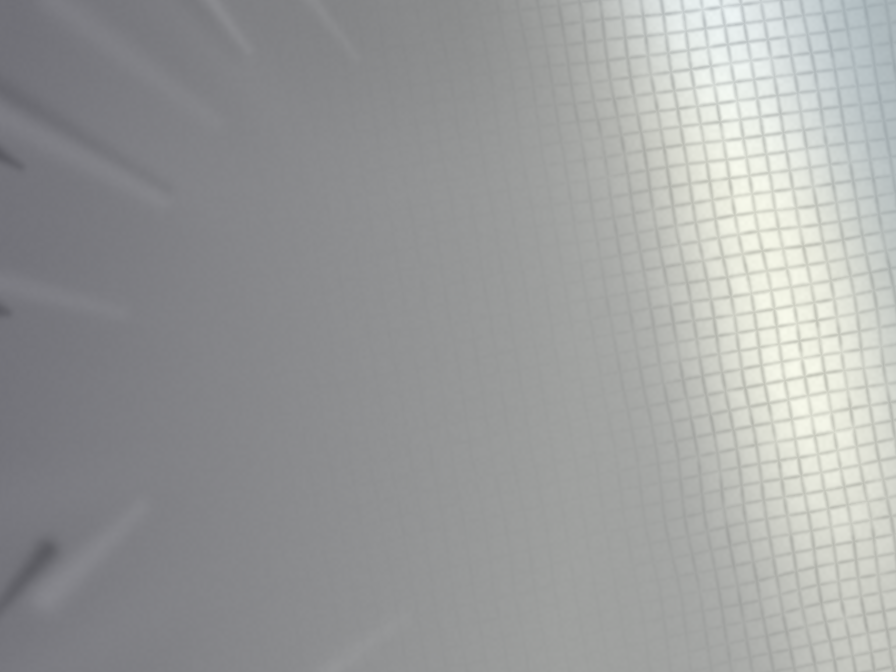
Reproduce this texture procedurally as a WebGL 1 fragment shader.

```glsl
precision highp float;
// Pale ripstop cloth: a slanted grid of fine threads, 44 across and 34 down,
// that shows under a bright curved sheen on the right and fades to the left,
// where the smooth grey cloth gathers into soft folds.

#define CELLS_ACROSS 44.0
#define CELLS_DOWN 34.0
#define LEAN 0.17
#define LINE_WIDTH 0.085
#define LINE_DEPTH 0.135
#define SHEEN_STRENGTH 0.30
#define GRAIN 0.014
#define SHADE_COLOR vec3(0.455, 0.455, 0.480)
#define CLOTH_COLOR vec3(0.622, 0.628, 0.622)
#define WARM_SHEEN vec3(1.02, 1.02, 0.86)
#define COOL_SHEEN vec3(0.92, 1.00, 1.03)

uniform vec2 u_resolution;

float hash(vec2 p) {
  vec3 q = fract(vec3(p.xyx) * 0.1031);
  q += dot(q, q.yzx + 33.33);
  return fract((q.x + q.y) * q.z);
}

float noise(vec2 p) {
  vec2 i = floor(p);
  vec2 f = fract(p);
  f = f * f * (3.0 - 2.0 * f);
  return mix(mix(hash(i), hash(i + vec2(1.0, 0.0)), f.x),
             mix(hash(i + vec2(0.0, 1.0)), hash(i + vec2(1.0, 1.0)), f.x), f.y);
}

float bell(float d, float width) {
  return exp(-d * d / (width * width));
}

// Soft crease from a to b, thinning towards b
float fold(vec2 p, vec2 a, vec2 b, float width) {
  vec2 ab = b - a;
  float t = clamp(dot(p - a, ab) / dot(ab, ab), 0.0, 1.0);
  return bell(length(p - a - ab * t), width * (1.0 - 0.4 * t)) * (1.0 - 0.5 * t);
}

// Thread profile around whole numbers, never thinner than a pixel
float thread(float coord, float pixel) {
  float d = abs(fract(coord) - 0.5);
  float width = max(LINE_WIDTH, 0.7 * pixel);
  return bell(0.5 - d, width * 1.35) * LINE_WIDTH / width;
}

// Light and dark creases gathered at the left edge
float folds(vec2 p) {
  float s = 0.0;
  s += 0.050 * fold(p, vec2(0.30, 1.02), vec2(0.37, 0.925), 0.012);
  s -= 0.025 * fold(p, vec2(0.27, 1.02), vec2(0.35, 0.915), 0.020);
  s += 0.035 * fold(p, vec2(0.45, 1.02), vec2(0.53, 0.915), 0.012);
  s -= 0.045 * fold(p, vec2(-0.02, 0.88), vec2(0.25, 0.720), 0.018);
  s += 0.040 * fold(p, vec2(-0.02, 0.84), vec2(0.24, 0.700), 0.024);
  s += 0.035 * fold(p, vec2(0.08, 1.00), vec2(0.32, 0.820), 0.025);
  s -= 0.110 * fold(p, vec2(-0.01, 0.775), vec2(0.03, 0.752), 0.012);
  s += 0.040 * fold(p, vec2(0.00, 0.580), vec2(0.18, 0.535), 0.020);
  s -= 0.120 * fold(p, vec2(-0.01, 0.540), vec2(0.01, 0.535), 0.014);
  s -= 0.110 * fold(p, vec2(0.07, 0.180), vec2(-0.01, 0.085), 0.018);
  s += 0.055 * fold(p, vec2(0.07, 0.110), vec2(0.21, 0.245), 0.024);
  s += 0.025 * fold(p, vec2(0.49, 0.00), vec2(0.60, 0.080), 0.018);
  // Faint wrinkles fanning out from the middle of the cloth
  vec2 r = p - vec2(0.75, 0.42);
  float fan = noise(vec2(atan(r.y, -r.x) * 9.0 + 40.0, length(r) * 2.0));
  return s + 0.03 * (fan - 0.5) * smoothstep(0.4, 0.8, length(r)) * step(r.x, 0.0);
}

void main() {
  vec2 p = gl_FragCoord.xy / u_resolution.y;
  float pixel = 1.0 / u_resolution.y;

  // Base shading with a slight blue cast on the shaded side
  float across = clamp(p.x / 0.86 + 0.05 * (0.5 - p.y), 0.0, 1.0);
  vec3 color = mix(SHADE_COLOR, CLOTH_COLOR, across);
  color -= 0.035 * smoothstep(0.7, 1.0, p.y) * bell(p.x - 0.65, 0.35);
  color += folds(p);

  // Slanted sheen, warm below and cool towards the top right
  float off = p.x - (1.30 - 0.25 * p.y);
  float sheen = bell(off, off < 0.0 ? 0.155 : 0.180);
  sheen *= mix(0.42, 1.0, smoothstep(0.0, 0.45, p.y));
  float cool = smoothstep(0.65, 1.05, p.y + 0.6 * off);
  color += SHEEN_STRENGTH * sheen * mix(WARM_SHEEN, COOL_SHEEN, cool);
  color += vec3(0.00, 0.035, 0.055) * smoothstep(0.05, 0.25, off) * p.y;
  color += 0.03 * smoothstep(-0.45, 0.0, off);

  // Slightly bent thread grid
  vec2 wobble = vec2(noise(p * 9.0), noise(p * 9.0 + 31.0)) - 0.5;
  vec2 grid = vec2(p.x + LEAN * p.y, p.y - mix(0.23, 0.12, p.y) * (p.x - 0.9));
  grid = grid * vec2(CELLS_ACROSS * 0.75, CELLS_DOWN) + wobble * 0.22;
  float warp = thread(grid.x, pixel * CELLS_ACROSS * 0.75);
  float weft = thread(grid.y, pixel * CELLS_DOWN);
  float wear = 0.65 + 0.7 * noise(grid * 1.7);
  float clarity = 0.05 * smoothstep(0.2, 0.8, p.x)
                + 0.25 * smoothstep(-0.35, -0.08, off) + 0.70 * sheen;
  float lines = max(warp, weft * mix(0.6, 1.0, sheen));
  color -= LINE_DEPTH * clarity * wear * lines * vec3(1.0, 1.0, 0.96);

  // Cell tone variation and fine weave grain
  color += 0.025 * clarity * (hash(floor(grid)) - 0.5);
  color += GRAIN * (noise(p * 190.0) - 0.5) * (0.6 + clarity);
  gl_FragColor = vec4(clamp(color, 0.0, 1.0), 1.0);
}
```
